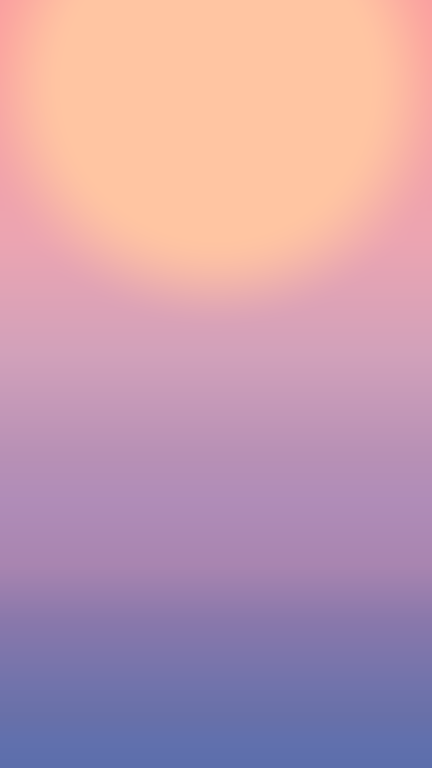
Give the GLSL for this background, as a Shadertoy shader.

```glsl
// A soft dusk sky: a tall vertical gradient from blue through mauve to pink,
// with a large blurred peach sun near the top. The sky blends colour stops in
// a loop; the sun is a circle distance with a wide smooth falloff.

const vec3 SUN_COLOR = vec3(1.0, 0.773, 0.635);
const vec2 SUN_CENTER = vec2(0.0, 0.889);  // x from the middle, in canvas heights
const float SUN_RADIUS = 0.258;            // where the glow is half faded
const float SUN_BLUR = 0.064;              // half width of the soft rim

// Sky stops, bottom to top: red, green, blue, height
const int STOP_COUNT = 11;
const vec4 SKY_STOPS[STOP_COUNT] = vec4[STOP_COUNT](
    vec4(0.36, 0.43, 0.67, 0.000),
    vec4(0.38, 0.44, 0.68, 0.036),
    vec4(0.41, 0.44, 0.66, 0.069),
    vec4(0.44, 0.45, 0.67, 0.105),
    vec4(0.54, 0.47, 0.67, 0.193),
    vec4(0.66, 0.52, 0.69, 0.264),
    vec4(0.69, 0.55, 0.72, 0.349),
    vec4(0.72, 0.565, 0.71, 0.408),
    vec4(0.82, 0.63, 0.73, 0.538),
    vec4(0.925, 0.645, 0.695, 0.688),
    vec4(0.98, 0.62, 0.625, 0.930)
);

// Piecewise linear blend through the stops
vec3 skyColor(float height) {
    vec3 color = SKY_STOPS[0].rgb;
    for (int i = 1; i < STOP_COUNT; i++) {
        float lower = SKY_STOPS[i - 1].w;
        float upper = SKY_STOPS[i].w;
        float blend = clamp((height - lower) / (upper - lower), 0.0, 1.0);
        color = mix(color, SKY_STOPS[i].rgb, blend);
    }
    return color;
}

// Coverage of the blurred disc, from 1 inside to 0 outside
float sunGlow(vec2 point) {
    float rimDistance = length(point - SUN_CENTER) - SUN_RADIUS;
    return 1.0 - smoothstep(-SUN_BLUR, SUN_BLUR, rimDistance);
}

void mainImage(out vec4 fragColor, in vec2 fragCoord) {
    // Centred horizontally, height runs from 0 to 1
    vec2 point = fragCoord / iResolution.y;
    point.x -= 0.5 * iResolution.x / iResolution.y;

    vec3 color = mix(skyColor(point.y), SUN_COLOR, sunGlow(point));
    fragColor = vec4(color, 1.0);
}
```
